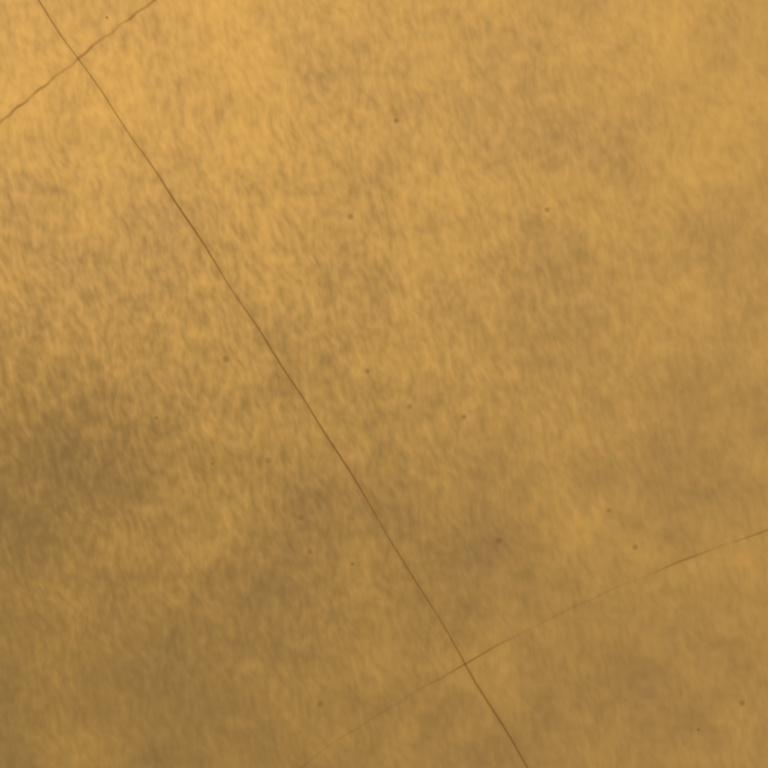
Reproduce this texture procedurally as a WebGL 2 fragment shader.

```glsl
#version 300 es
precision highp float;
// Aged golden paper or hide: soft uneven light from the top left, cloudy stains,
// short fibrous grain and a few thin creases. Built from layered gradient noise
// that drives one tone value, which is then mapped to an ochre colour ramp.

uniform vec2 u_resolution;
out vec4 outColor;

const vec3 OCHRE_DARK = vec3(0.565, 0.437, 0.237);
const vec3 OCHRE_LIGHT = vec3(0.89, 0.68, 0.365);
const vec3 CREASE_BROWN = vec3(0.40, 0.27, 0.12);
const float STAIN_SCALE = 5.0;
const float STAIN_STRENGTH = 0.42;
const vec2 GRAIN_SCALE = vec2(105.0, 58.0);
const float GRAIN_MIN = 0.20;
const float GRAIN_MAX = 0.52;
const float GRAIN_SWAY = 0.010;
const float SPECK_CELLS = 16.0;
const float SPECK_CHANCE = 0.07;

vec2 hash22(vec2 p) {
  uvec2 q = uvec2(ivec2(p)) * uvec2(1597334673u, 3812015801u);
  uint n = (q.x ^ q.y) * 1597334673u;
  n ^= n >> 15;
  n *= 2246822519u;
  n ^= n >> 13;
  return vec2(n & 65535u, n >> 16) / 65535.0;
}

float cornerSlope(vec2 cell, vec2 offset) {
  float angle = 6.28318 * hash22(cell).x;
  return dot(vec2(cos(angle), sin(angle)), offset);
}

// Gradient noise, roughly -0.7 to 0.7
float noise(vec2 p) {
  vec2 i = floor(p), f = p - i;
  vec2 w = f * f * f * (f * (f * 6.0 - 15.0) + 10.0);
  vec2 e = vec2(1.0, 0.0);
  float low = mix(cornerSlope(i, f), cornerSlope(i + e.xy, f - e.xy), w.x);
  float high = mix(cornerSlope(i + e.yx, f - e.yx), cornerSlope(i + e.xx, f - e.xx), w.x);
  return mix(low, high, w.y);
}

float fbm(vec2 p) {
  float sum = 0.0, gain = 0.6;
  for (int k = 0; k < 4; k++) {
    sum += gain * noise(p);
    p = mat2(1.6, 1.2, -1.2, 1.6) * p + 17.3;
    gain *= 0.55;
  }
  return sum;
}

// Broad light: bright top left, dim lower left, even on the right
float lightFall(vec2 p) {
  float rise = smoothstep(0.08, 1.0, p.y + 0.10 * noise(p * 3.0 + 8.0));
  float tone = mix(mix(0.05, 0.32, p.x), mix(0.90, 0.58, p.x), rise);
  vec2 shade = (p - vec2(0.03, 0.42)) / vec2(0.24, 0.13);
  return tone - 0.20 * exp(-dot(shade, shade));
}

// Short upright fibres whose lean drifts across the surface
float fibreGrain(vec2 p) {
  vec2 sway = vec2(noise(p * 14.0 + 3.0), noise(p * 14.0 + 41.0)) * GRAIN_SWAY;
  vec2 q = p + sway;
  q.x += 0.22 * q.y;
  float coarse = noise(q * GRAIN_SCALE);
  float fine = noise(q * GRAIN_SCALE * 1.9 + 60.0);
  float clumps = noise(q * GRAIN_SCALE * 0.45 + 25.0);
  return 0.60 * coarse + 0.30 * fine + 0.35 * clumps;
}

// Thin bowed line from a to b; worn unevenly along its length
float crease(vec2 p, vec2 a, vec2 b, float bow, float halfWidth, float wear) {
  vec2 along = b - a;
  float span = length(along);
  along /= span;
  float h = dot(p - a, along) / span;
  float path = 4.0 * bow * h * (1.0 - h) + 0.004 * noise(vec2(h * 12.0, bow * 900.0));
  float d = abs(dot(p - a, vec2(-along.y, along.x)) - path);
  float soft = 1.0 / u_resolution.y;
  float line = 1.0 - smoothstep(halfWidth - 0.5 * soft, halfWidth + soft, d);
  float halo = 0.22 * exp(-d * d / 0.00003);
  float ink = clamp(1.0 - wear + wear * 2.2 * noise(vec2(h * 9.0, 5.0 + bow * 300.0)), 0.0, 1.0);
  return (line + halo) * ink;
}

// Sparse small dark flecks, one candidate per cell
float specks(vec2 p) {
  vec2 g = p * SPECK_CELLS, cell = floor(g);
  vec2 place = 0.2 + 0.6 * hash22(cell + 91.0);
  vec2 pick = hash22(cell + 37.0);
  float radius = mix(0.05, 0.11, pick.y);
  float spot = 1.0 - smoothstep(0.2 * radius, radius, length(g - cell - place));
  return spot * step(pick.x, SPECK_CHANCE);
}

void main() {
  vec2 p = gl_FragCoord.xy / u_resolution.y;

  float stains = fbm(p * STAIN_SCALE + 4.0);
  float mottle = fbm(p * 19.0 + 30.0);
  float grainArea = smoothstep(1.15, 0.1, length((p - vec2(0.05, 0.78)) * vec2(1.0, 1.15)));
  float grain = fibreGrain(p) * mix(GRAIN_MIN, GRAIN_MAX, grainArea);
  float tone = lightFall(p) + STAIN_STRENGTH * stains + 0.17 * mottle + grain;

  // Ease the extremes so that shadows and highlights stay muted
  tone = 0.42 + 0.75 * tanh((tone - 0.42) / 0.75);
  vec3 color = mix(OCHRE_DARK, OCHRE_LIGHT, tone);
  color.b -= 0.03 * stains;

  float folds = 0.42 * crease(p, vec2(0.05, 1.0), vec2(0.686, 0.0), 0.012, 0.0011, 0.25);
  folds += 0.30 * crease(p, vec2(0.0, 0.84), vec2(0.2, 1.0), 0.002, 0.0016, 0.3);
  folds += 0.26 * crease(p, vec2(0.39, 0.0), vec2(1.0, 0.31), 0.026, 0.0012, 0.5);
  color = mix(color, CREASE_BROWN, clamp(folds + 0.30 * specks(p), 0.0, 0.7));

  outColor = vec4(color, 1.0);
}
```
